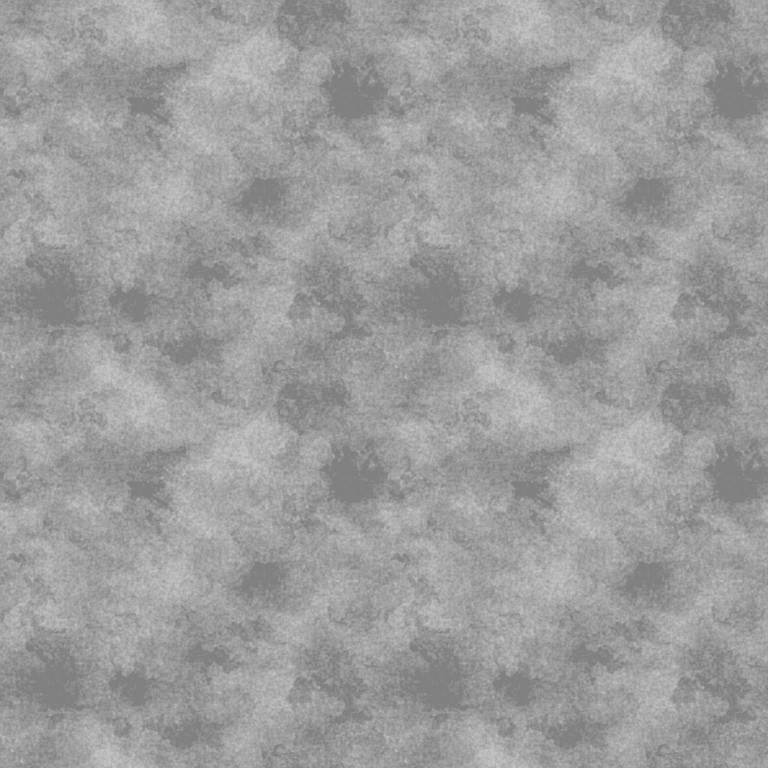
This texture is drawn by a WebGL 2 fragment shader. Its source:

```glsl
#version 300 es
precision highp float;
// Weathered grey plaster: a cloudy tile repeated two by two on the canvas.
// Wrapping gradient noise makes clouds, ragged stains, faint rims and grain;
// a looped list of soft patches sets the broad dark and pale areas.

#define REPEATS 2.0
#define BASE_TONE 0.631
#define DARK_FLOOR 0.505
#define PALE_LIMIT 0.76
#define CLOUD_AMOUNT 0.105
#define PATCH_AMOUNT 0.125
#define STAIN_AMOUNT 0.06
#define WARP_AMOUNT 0.045
#define RIM_AMOUNT 0.018
#define GRAIN_AMOUNT 0.07
#define SPECK_AMOUNT 0.08

uniform vec2 u_resolution;
out vec4 fragColor;

const int PATCH_COUNT = 12;
// Centre x, centre y, radius, strength (negative is dark)
const vec4 PATCHES[PATCH_COUNT] = vec4[](
  vec4(0.14, 0.21, 0.09, -1.3), vec4(0.35, 0.23, 0.06, -0.9),
  vec4(0.53, 0.28, 0.07, -1.0), vec4(0.92, 0.74, 0.08, -1.2),
  vec4(0.68, 0.50, 0.07, -1.0), vec4(0.38, 0.73, 0.07, -0.9),
  vec4(0.50, 0.06, 0.11, -0.7), vec4(0.86, 0.05, 0.13, -0.6),
  vec4(0.82, 0.27, 0.05, -0.7), vec4(0.60, 0.85, 0.13, 0.6),
  vec4(0.33, 0.01, 0.09, 0.7), vec4(0.50, 0.47, 0.14, 0.4));

// Unit gradient for a lattice cell
vec2 gradient(vec2 cell, uint seed) {
  uvec2 q = uvec2(cell);
  uint h = (q.x + seed * 131u) * 747796u + q.y * 289133u + seed * 9781u;
  h = (h ^ (h >> 15)) * 2246822519u;
  h = (h ^ (h >> 13)) * 3266489917u;
  h ^= h >> 16;
  float angle = float(h >> 8) / 16777216.0 * 6.28319;
  return vec2(cos(angle), sin(angle));
}

// Gradient noise over a unit tile that wraps after a whole period
float noise(vec2 p, vec2 period, uint seed) {
  p *= period;
  vec2 i = floor(p), f = p - i;
  vec2 lo = mod(i, period), hi = mod(i + 1.0, period);
  vec2 u = f * f * f * (f * (f * 6.0 - 15.0) + 10.0);
  float a = dot(gradient(lo, seed), f);
  float b = dot(gradient(vec2(hi.x, lo.y), seed), f - vec2(1, 0));
  float c = dot(gradient(vec2(lo.x, hi.y), seed), f - vec2(0, 1));
  float d = dot(gradient(hi, seed), f - 1.0);
  return mix(mix(a, b, u.x), mix(c, d, u.x), u.y);
}

float fbm(vec2 p, vec2 period, int octaves, uint seed) {
  float sum = 0.0, gain = 1.0;
  for (int k = 0; k < octaves; k++) {
    sum += gain * noise(p, period, seed + uint(k));
    period *= 2.0;
    gain *= 0.71;
  }
  return sum;
}

// Broad tone from the soft patches, measured across tile edges
float patchTone(vec2 p) {
  float sum = 0.0;
  for (int k = 0; k < PATCH_COUNT; k++) {
    vec4 spot = PATCHES[k];
    vec2 d = fract(p - spot.xy + 0.5) - 0.5;
    sum += spot.w * exp(-dot(d, d) / (spot.z * spot.z));
  }
  return sum;
}

void main() {
  vec2 tile = gl_FragCoord.xy / u_resolution * REPEATS;

  // Ragged outlines
  vec2 warp = vec2(fbm(tile, vec2(5), 5, 11u), fbm(tile, vec2(5), 5, 23u));
  vec2 p = tile + WARP_AMOUNT * warp;

  // Clouds and patches
  float clouds = fbm(p, vec2(5, 7), 5, 37u);
  float patches = patchTone(p);
  float tone = BASE_TONE + CLOUD_AMOUNT * clouds + PATCH_AMOUNT * patches;

  // Stains with firm edges and faint mineral rims
  float stain = fbm(p, vec2(6, 7), 4, 53u) - 0.5 * patches;
  tone -= STAIN_AMOUNT * smoothstep(0.32, 0.48, stain);
  tone += RIM_AMOUNT * (1.0 - smoothstep(0.0, 0.08, abs(stain - 0.24)));

  // Fine grain, upright brush marks and pale specks
  float grain = noise(tile, vec2(149), 71u) + 0.9 * noise(tile, vec2(97), 73u)
              + 0.6 * noise(tile, vec2(59), 75u);
  float brush = noise(tile, vec2(83, 17), 79u);
  float specks = smoothstep(0.3, 0.55, noise(tile, vec2(79), 83u));
  specks *= smoothstep(-0.2, 0.4, noise(tile, vec2(7), 89u));
  tone += GRAIN_AMOUNT * (grain + 0.2 * brush) + SPECK_AMOUNT * specks;

  // Dark areas settle to an almost flat grey
  tone = clamp(tone, DARK_FLOOR + 0.012 * grain, PALE_LIMIT);
  fragColor = vec4(vec3(tone), 1.0);
}
```
